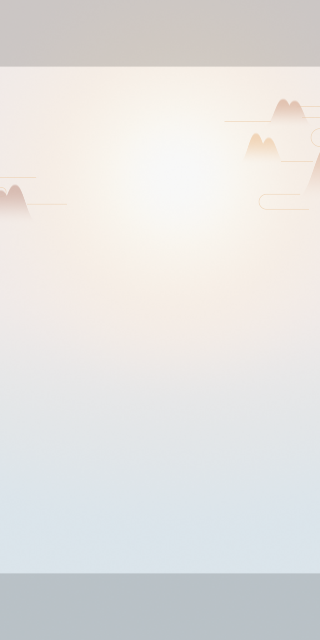
A WebGL 2 fragment shader for this background:

```glsl
#version 300 es
precision highp float;
// Pale sunrise glow over a misty sky, with faded hills, cloud lines and two shaded bands.

uniform vec2 u_resolution;
out vec4 outColor;

// Units: canvas width = 1, height = 2, origin at the lower left.
const vec2 SUN = vec2(0.555, 1.448);
const vec3 SUN_WHITE = vec3(0.972, 0.972, 0.970);
const vec3 SUN_CREAM = vec3(0.978, 0.966, 0.940);
const vec3 SUN_PEACH = vec3(0.966, 0.932, 0.898);
const vec3 SKY_ROSE = vec3(0.942, 0.918, 0.910);
const vec3 SKY_GREY = vec3(0.893, 0.902, 0.908);
const vec3 SKY_BLUE = vec3(0.858, 0.896, 0.920);
const vec3 LINE_COLOR = vec3(0.930, 0.820, 0.700);
const float LINE_HALF_WIDTH = 0.0013;
const float LINE_OPACITY = 0.65;
const float BAND_HEIGHT = 0.2083;
const float BAND_SHADE = 0.845;
const float SKY_CURVE = 0.22;

// Hills: peak x, base y, height, half width.
const int HILLS = 4;
const vec4 HILL[HILLS] = vec4[](
    vec4(0.885, 1.600, 0.090, 0.035), vec4(0.800, 1.484, 0.099, 0.032),
    vec4(1.030, 1.370, 0.185, 0.062), vec4(0.047, 1.298, 0.124, 0.041));
// Second hump: x offset, relative height.
const vec2 HUMP[HILLS] = vec2[](
    vec2(0.036, 0.94), vec2(0.040, 0.86), vec2(0.060, 0.90), vec2(-0.045, 0.86));
const vec3 HILL_COLOR[HILLS] = vec3[](
    vec3(0.885, 0.765, 0.695), vec3(0.945, 0.835, 0.720),
    vec3(0.900, 0.780, 0.710), vec3(0.845, 0.735, 0.695));

// Cloud lines: start x, end x, y.
const int LINES = 8;
const vec3 LINE[LINES] = vec3[](
    vec3(0.703, 0.845, 1.620), vec3(0.930, 1.020, 1.667),
    vec3(0.945, 1.020, 1.633), vec3(0.880, 0.977, 1.495),
    vec3(-0.02, 0.112, 1.445), vec3(0.085, 0.208, 1.362),
    vec3(0.833, 0.937, 1.393), vec3(0.833, 0.964, 1.346));
// Cloud curls: centre and radius; the first is only a left half.
const vec3 CAP = vec3(0.833, 1.3695, 0.0235);
const vec3 CURL_RIGHT = vec3(1.000, 1.570, 0.0280);
const vec3 CURL_LEFT = vec3(0.005, 1.400, 0.0140);

float hash(vec2 p) {
    return fract(sin(dot(p, vec2(12.99, 78.23))) * 4375.85);
}

float segmentDistance(vec2 p, vec3 line) {
    return length(vec2(p.x - clamp(p.x, line.x, line.y), p.y - line.z));
}

float ringDistance(vec2 p, vec3 ring) {
    return abs(length(p - ring.xy) - ring.z);
}

float bell(float x) {
    return exp(-pow(abs(x), 2.4));
}

// Vertical sky gradient, bent around the sun, with radial glow layers.
vec3 sky(vec2 p) {
    float bend = p.x - SUN.x;
    float y = p.y - SKY_CURVE * bend * bend;
    vec3 color = mix(SKY_GREY, SKY_ROSE, smoothstep(0.62, 1.05, y));
    color = mix(SKY_BLUE, color, smoothstep(0.30, 0.72, y));
    float r = distance(p, SUN);
    color = mix(SUN_PEACH, color, smoothstep(0.30, 0.72, r));
    color = mix(SUN_CREAM, color, smoothstep(0.12, 0.44, r));
    return mix(SUN_WHITE, color, smoothstep(0.03, 0.24, r));
}

float cloudLines(vec2 p, float pixel) {
    float d = min(ringDistance(p, CURL_RIGHT), ringDistance(p, CURL_LEFT));
    if (p.x < CAP.x) d = min(d, ringDistance(p, CAP));
    for (int i = 0; i < LINES; i++) d = min(d, segmentDistance(p, LINE[i]));
    return 1.0 - smoothstep(-0.5 * pixel, 0.5 * pixel, d - LINE_HALF_WIDTH);
}

// Coverage of a two-humped hill that dissolves towards its base.
float hillCoverage(vec2 p, vec4 hill, vec2 hump, float pixel) {
    float x = p.x - hill.x;
    float ridge = hill.z * max(bell(x / hill.w), hump.y * bell((x - hump.x) / hill.w));
    float y = p.y - hill.y;
    float edge = 1.0 - smoothstep(-1.5 * pixel, 1.5 * pixel, y - ridge);
    return edge * smoothstep(0.0, 0.95, y / hill.z);
}

void main() {
    vec2 p = gl_FragCoord.xy / u_resolution * vec2(1.0, 2.0);
    float pixel = 1.0 / u_resolution.x;

    vec3 color = sky(p);
    color = mix(color, LINE_COLOR, LINE_OPACITY * cloudLines(p, pixel));
    for (int i = 0; i < HILLS; i++) {
        color = mix(color, HILL_COLOR[i], hillCoverage(p, HILL[i], HUMP[i], pixel));
    }

    // Shaded bands along the top and bottom.
    float inset = min(p.y, 2.0 - p.y) - BAND_HEIGHT;
    color *= mix(BAND_SHADE, 1.0, smoothstep(-pixel, pixel, inset));

    // Faint grain hides gradient steps.
    color += (hash(floor(p * 256.0)) - 0.5) / 255.0;
    outColor = vec4(color, 1.0);
}
```
